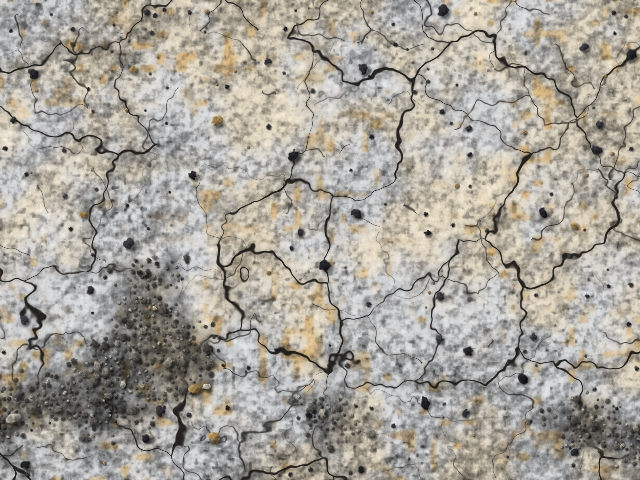
Write a Shadertoy shader that draws this texture.

```glsl
// Dry cracked clay with scattered dark pebbles and patches of loose gravel.

float hash(vec2 p) {
    vec3 q = fract(p.xyx * 0.1031);
    q += dot(q, q.yzx + 33.33);
    return fract((q.x + q.y) * q.z);
}

vec2 hash2(vec2 p) { return vec2(hash(p + 17.3), hash(p + 71.9)); }

float noise(vec2 p) {
    vec2 i = floor(p), f = fract(p);
    f = f * f * (3.0 - 2.0 * f);
    return mix(mix(hash(i), hash(i + vec2(1, 0)), f.x),
               mix(hash(i + vec2(0, 1)), hash(i + vec2(1, 1)), f.x), f.y);
}

float fbm(vec2 p) {
    float sum = 0.0, amp = 0.533;
    for (int k = 0; k < 4; k++) {
        sum += amp * noise(p);
        p = mat2(1.6, 1.2, -1.2, 1.6) * p + 13.7;
        amp *= 0.5;
    }
    return sum;
}

float blob(vec2 p, vec2 centre, vec2 size) {
    p = (p - centre) / size;
    return exp(-dot(p, p));
}

// Where loose gravel covers the clay
float debris(vec2 p) {
    float cover = blob(p, vec2(0.31, 0.31), vec2(0.13, 0.14))
                + 0.9 * blob(p, vec2(0.10, 0.15), vec2(0.17, 0.07))
                + 0.55 * blob(p, vec2(0.68, 0.15), vec2(0.11, 0.08))
                + 0.6 * blob(p, vec2(1.24, 0.09), vec2(0.14, 0.12));
    return smoothstep(0.35, 0.85, cover + 1.2 * (fbm(p * 9.0) - 0.5));
}

// Cracks along Voronoi borders; every border has its own width, some stay closed
float cracks(vec2 p, float scale, float halfWidth, float closed, float px) {
    vec2 wobble = vec2(fbm(p * 11.0), fbm(p * 11.0 + 40.0)) - 0.5;
    vec2 jag = vec2(noise(p * 55.0), noise(p * 55.0 + 90.0)) - 0.5;
    vec2 q = (p + 0.11 * wobble + 0.012 * jag) * scale;
    vec2 cell = floor(q), home = cell, toHome = vec2(9.0);
    for (int y = -1; y <= 1; y++)
    for (int x = -1; x <= 1; x++) {
        vec2 id = cell + vec2(x, y), r = id + hash2(id) - q;
        if (dot(r, r) < dot(toHome, toHome)) { toHome = r; home = id; }
    }
    float ink = 0.0, vary = 0.45 + 1.1 * noise(p * 16.0 + scale);
    for (int y = -2; y <= 2; y++)
    for (int x = -2; x <= 2; x++) {
        if (x == 0 && y == 0) continue;
        vec2 id = home + vec2(x, y), r = id + hash2(id) - q;
        float d = dot(0.5 * (toHome + r), normalize(r - toHome)) / scale;
        float open = smoothstep(closed, 1.0, hash(id + home + 5.0));
        float w = halfWidth * vary * (0.35 + 0.65 * open) * step(0.001, open);
        float line = 1.0 - smoothstep(w - px, w + px, d);
        float groove = 0.22 * exp(-d / (2.5 * halfWidth));
        ink = max(ink, max(line, groove) * smoothstep(0.0, 0.0009, w));
    }
    return ink;
}

// Lit stones with a cast shadow, one at most per grid cell
vec3 stones(vec3 col, vec2 p, float scale, float density, float radius, bool gravel, float px) {
    vec2 q = p * scale, cell = floor(q);
    for (int y = -1; y <= 1; y++)
    for (int x = -1; x <= 1; x++) {
        vec2 id = cell + vec2(x, y), seed = id + scale * 7.0;
        vec2 centre = id + 0.15 + 0.7 * hash2(seed);
        float chance = gravel ? density * debris(centre / scale) : density;
        if (hash(seed + 3.0) > chance) continue;
        float r = radius * mix(0.5, 1.1, hash(seed + 9.0)), kind = hash(seed + 29.0);
        vec2 v = (q - centre) / r;
        float a = 6.28 * hash(seed + 51.0);
        vec2 s = mat2(cos(a), sin(a), -sin(a), cos(a)) * v * vec2(1.0, 1.0 + 0.35 * kind);
        float d = length(s) + 0.7 * (noise(s * 1.7 + seed) - 0.5) - 1.0;
        vec3 dark = vec3(0.12, 0.12, 0.14), ochre = vec3(0.60, 0.49, 0.31);
        vec3 tone = kind > 0.82 ? ochre : dark + 0.12 * hash(seed + 63.0);
        if (gravel) tone = mix(vec3(0.24, 0.23, 0.22), vec3(0.68, 0.66, 0.61), kind * kind);
        float light = 0.95 + 0.4 * dot(v, vec2(-0.6, 0.7)) + 0.5 * (noise(v * 3.0 + seed) - 0.5);
        float shade = 1.0 - smoothstep(0.5, 1.5, length(v - vec2(0.4, -0.45)));
        float edge = px * scale / r;
        col *= 1.0 - 0.5 * shade;
        col = mix(col, tone * max(light, 0.35), 1.0 - smoothstep(-edge, edge, d));
    }
    return col;
}

void mainImage(out vec4 fragColor, in vec2 fragCoord) {
    vec2 p = fragCoord / iResolution.y;
    float px = 1.0 / iResolution.y;
    float loose = debris(p);

    // Rough clay: broad stains, lumps, grain and embossed relief
    float relief = fbm(p * 48.0) - fbm((p + vec2(-0.004, 0.005)) * 48.0);
    float lum = 0.745 + 0.30 * (fbm(p * 5.0) - 0.5) + 0.36 * (fbm(p * 22.0 + 8.0) - 0.5)
              + 0.60 * (fbm(p * 100.0) - 0.5) + 0.55 * relief;
    lum -= 0.28 * smoothstep(0.68, 0.95, noise(p * 115.0 + 30.0)) * noise(p * 14.0);
    lum -= 0.10 * smoothstep(0.35, 0.0, p.y);
    lum = min(lum, 0.82 + 0.35 * (lum - 0.82));
    float soil = 0.42 + 0.75 * (fbm(p * 85.0 + 60.0) - 0.4);
    lum *= mix(1.0, clamp(soil, 0.12, 1.0), 0.9 * loose);

    // Cool grey to warm sand, with ochre specks
    float warm = smoothstep(0.38, 0.68, fbm(p * 8.0 + 25.0));
    vec3 col = lum * mix(vec3(0.995, 1.0, 1.01), vec3(1.05, 1.0, 0.90), warm);
    float speck = smoothstep(0.62, 0.9, noise(p * 42.0 + 77.0)) * smoothstep(0.4, 0.65, fbm(p * 7.0));
    col *= mix(vec3(1.0), vec3(0.97, 0.86, 0.68), speck);

    // Wide cracks and hairline side branches
    float ink = max(cracks(p, 4.4, 0.0034, 0.12, px),
                    0.8 * cracks(p + 3.7, 8.5, 0.0015, 0.5, px));
    col = mix(col, vec3(0.11, 0.10, 0.09), 0.95 * ink * (1.0 - 0.8 * loose));

    // Gravel from fine to coarse, then single pebbles
    col = stones(col, p, 80.0, 0.75, 0.36, true, px);
    col = stones(col, p, 38.0, 0.50, 0.33, true, px);
    col = stones(col, p, 19.0, 0.28, 0.27, true, px);
    col = stones(col, p, 24.0, 0.16, 0.11, false, px);
    col = stones(col, p, 8.5, 0.50, 0.095, false, px);

    fragColor = vec4(clamp(col, 0.0, 1.0), 1.0);
}
```
